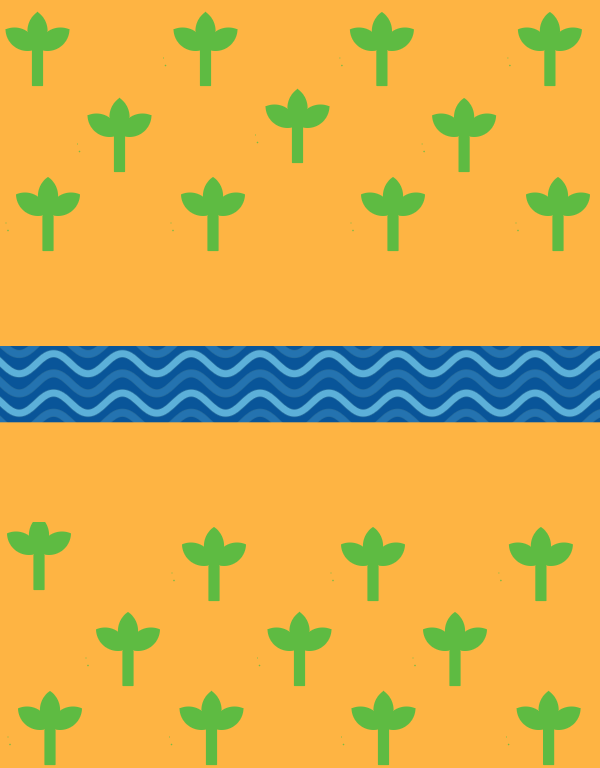
Reproduce this pattern procedurally as a WebGL 2 fragment shader.

```glsl
#version 300 es
precision highp float;
// Flat farmland: staggered rows of three-leaf seedlings on warm soil, split by
// a river of stacked cosine waves. Seedlings are unions of simple distance
// shapes placed by row loops; y runs downward, the canvas is 600 units wide.

#define CANVAS_WIDTH 600.0
#define RIVER_TOP 346.0
#define RIVER_BOTTOM 422.3
#define WAVE_PERIOD 68.8
#define WAVE_CREST_X 260.0
#define WAVE_HEIGHT 10.0
#define WAVE_SPACING 19.7
#define WAVE_FIRST_Y 363.7
#define STROKE_HALF 3.7
#define LOWER_BED_TOP 522.0
#define SPECK_RADIUS 0.75

uniform vec2 u_resolution;
out vec4 fragColor;

const vec3 SOIL = vec3(0.995, 0.706, 0.263);
const vec3 LEAF = vec3(0.37, 0.735, 0.26);
const vec3 DEEP = vec3(0.035, 0.335, 0.60);
const vec3 RIPPLE = vec3(0.14, 0.45, 0.69);
const vec3 FOAM = vec3(0.36, 0.69, 0.85);
const vec3 RIM = vec3(0.20, 0.46, 0.62);

// Per row: first x, step between plants, y of the bud tips
const vec3 ROWS[6] = vec3[6](
    vec3(37.5, 170.8, 12.0), vec3(119.5, 172.3, 98.0), vec3(48.0, 170.0, 177.0),
    vec3(39.0, 167.3, 527.0), vec3(128.0, 163.5, 612.0), vec3(50.0, 166.2, 691.0));
// Per row: sideways nudge of the second and third plant
const vec2 NUDGES[6] = vec2[6](
    vec2(-2.8, 2.8), vec2(5.7, 0.0), vec2(-5.0, 5.0),
    vec2(7.7, -0.6), vec2(8.0, 0.0), vec2(-4.7, 1.1));

float disc(vec2 p, vec2 center, float radius) {
    return length(p - center) - radius;
}

float box(vec2 p, vec2 halfSize) {
    vec2 q = abs(p) - halfSize;
    return length(max(q, 0.0)) + min(max(q.x, q.y), 0.0);
}

float coverage(float d, float px) {
    return clamp(0.5 - d / px, 0.0, 1.0);
}

// Distance to a seedling whose bud tip is at the origin
float seedling(vec2 p) {
    p.x = abs(p.x);
    float bud = disc(p, vec2(-13.0, 19.0), 23.1);
    float leaf = max(disc(p, vec2(10.0, 17.0), 22.0), disc(p, vec2(23.0, 38.0), 22.5));
    float stem = box(p - vec2(0.0, 53.0), vec2(4.7, 20.2)) - 0.9;
    return min(min(bud, leaf), stem);
}

// Two stray seeds lying left of each stem
float seeds(vec2 p) {
    return min(disc(p, vec2(-40.0, 53.5), SPECK_RADIUS),
               disc(p, vec2(-42.0, 46.0), SPECK_RADIUS * 0.6));
}

// All waves share one phase; even ones are foam, odd ones are ripples
vec3 river(vec2 p, float px) {
    float k = 6.2831853 / WAVE_PERIOD;
    float phase = k * (p.x - WAVE_CREST_X);
    float v = p.y + WAVE_HEIGHT * cos(phase) - WAVE_FIRST_Y;
    float n = floor(v / WAVE_SPACING + 0.5);
    float slope = WAVE_HEIGHT * k * sin(phase);
    float d = abs(v - n * WAVE_SPACING) / sqrt(1.0 + slope * slope) - STROKE_HALF;
    bool isFoam = mod(n, 2.0) < 0.5;
    vec3 color = mix(DEEP, RIM, 0.7 * coverage(d - 0.4, px));
    return mix(color, isFoam ? FOAM : RIPPLE, coverage(d + 0.3, px));
}

void main() {
    float px = CANVAS_WIDTH / u_resolution.x;
    vec2 p = vec2(gl_FragCoord.x, u_resolution.y - gl_FragCoord.y) * px;

    // Seedling beds: rows of four and three, two beds of three rows
    float plants = 1e3;
    float specks = 1e3;
    for (int r = 0; r < 6; r++) {
        int count = r % 3 == 1 ? 3 : 4;
        for (int i = 0; i < count; i++) {
            float nudge = i == 1 ? NUDGES[r].x : (i == 2 ? NUDGES[r].y : 0.0);
            float lift = (r == 1 && i == 1) ? 9.0 : ((r == 3 && i == 0) ? 11.0 : 0.0);
            vec2 tip = vec2(ROWS[r].x + float(i) * ROWS[r].y + nudge, ROWS[r].z - lift);
            float d = seedling(p - tip);
            if (r > 2) d = max(d, LOWER_BED_TOP - p.y);
            plants = min(plants, d);
            specks = min(specks, seeds(p - tip));
        }
    }
    vec3 color = mix(SOIL, LEAF, 0.8 * coverage(specks, px));
    color = mix(color, LEAF, coverage(plants, px));

    // River band across the middle
    float band = max(RIVER_TOP - p.y, p.y - RIVER_BOTTOM);
    color = mix(color, river(p, px), coverage(band, px));
    fragColor = vec4(color, 1.0);
}
```
